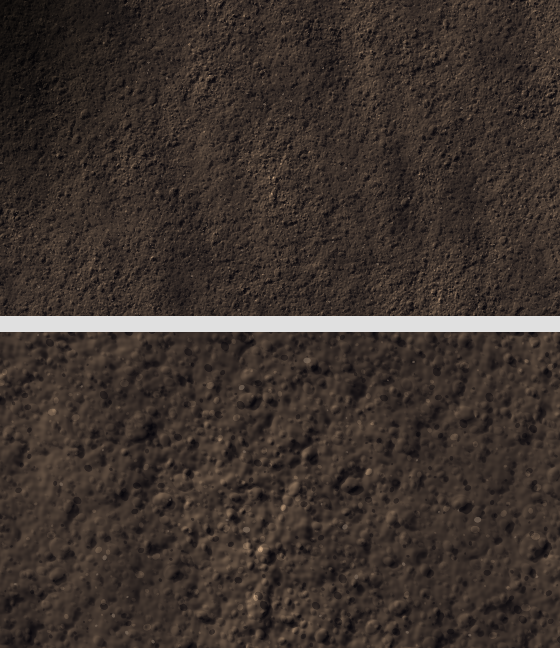
Top: the whole. Bottom: its middle third, enlarged.
Give the GLSL for this texture, as a Shadertoy shader.

```glsl
const vec2  LIGHT_DIR      = vec2(-0.75, 0.65);
const float SOIL_TONE      = 0.230;
const float RELIEF         = 0.225;  // contrast of lit and unlit slopes
const float SLOPE_STEP     = 0.0015;
const float SHADOW_REACH   = 0.007;
const float SHADOW_DEPTH   = 0.45;
const float RUT_CONTRAST   = 0.29;
const float PATCH_CONTRAST = 0.21;
const float RUT_SLANT      = 0.10;
const float CORNER_RADIUS  = 0.78;
const float CORNER_DIM     = 0.25;
const float GRIT_FREQ      = 80.0;
const float GRIT_SHARE     = 0.16;
const float GRIT_CONTRAST  = 0.38;
const vec3  CHIP_COLOR     = vec3(0.50, 0.43, 0.37);

float hash(vec2 p) {
    vec3 q = fract(p.xyx * vec3(0.1031, 0.1030, 0.0973));
    q += dot(q, q.yzx + 33.33);
    return fract((q.x + q.y) * q.z);
}

vec2 gradientAt(vec2 cell) {
    float angle = 6.2832 * hash(cell);
    return vec2(cos(angle), sin(angle));
}

float gradientNoise(vec2 p) {
    vec2 i = floor(p), f = p - i;
    vec2 u = f * f * f * (f * (f * 6.0 - 15.0) + 10.0);
    vec2 o = vec2(1.0, 0.0);
    float low  = mix(dot(gradientAt(i), f), dot(gradientAt(i + o), f - o), u.x);
    float high = mix(dot(gradientAt(i + o.yx), f - o.yx),
                     dot(gradientAt(i + 1.0), f - 1.0), u.x);
    return mix(low, high, u.y);
}

vec2 rotate(vec2 p, float angle) {
    float c = cos(angle), s = sin(angle);
    return vec2(c * p.x - s * p.y, s * p.x + c * p.y);
}

// Dome of one randomly placed grain per cell; share is the filled part of cells
float grain(vec2 p, float share) {
    vec2 cell = floor(p);
    float pick = hash(cell + 71.0);
    if (pick > share) return 0.0;
    float size = hash(cell + 13.0);
    float radius = mix(0.16, 0.46, size * size);
    vec2 jitter = vec2(hash(cell + 29.0), hash(cell + 47.0)) - 0.5;
    vec2 d = p - cell - 0.5 - jitter * (1.0 - 2.0 * radius);
    d = rotate(d, 6.2832 * size) * vec2(1.0, 1.25);
    return radius * max(0.0, 1.0 - dot(d, d) / (radius * radius));
}

float soilHeight(vec2 p) {
    float height = 0.0;

    // Crumbs, strongest at the fine end
    float freq = 17.0, weight = 0.28;
    for (int i = 0; i < 4; i++) {
        height += weight / freq * gradientNoise(p * freq + float(i) * 17.0);
        p = rotate(p, 0.6);
        freq *= 1.97;
        weight += 0.21;
    }

    // Pebbles, from sparse and large to dense and small
    freq = 27.0;
    float share = 0.19;
    for (int i = 0; i < 4; i++) {
        height += 1.35 / freq * grain(p * freq + 100.0 + float(i) * 31.0, share);
        p = rotate(p, 0.9);
        freq *= 1.55;
        share += 0.13;
    }
    return height;
}

vec3 soilColor(float tone) {
    return vec3(tone, 0.82 * tone, 0.61 * tone + 0.025);
}

void mainImage(out vec4 fragColor, in vec2 fragCoord) {
    vec2 p = fragCoord / iResolution.y;
    vec2 ground = p + 10.0;

    // Relief lit from the side, with short cast shadows
    vec2 toLight = normalize(LIGHT_DIR);
    float slope = (soilHeight(ground - SLOPE_STEP * toLight)
                 - soilHeight(ground + SLOPE_STEP * toLight)) / (2.0 * SLOPE_STEP);
    float rise = soilHeight(ground + SHADOW_REACH * toLight) - soilHeight(ground);
    float shadow = smoothstep(0.003, 0.011, rise);
    float roughness = 1.0 + 0.8 * gradientNoise(ground * 5.0);

    // Slanted ruts and broad patches
    vec2 along = vec2(ground.x + RUT_SLANT * ground.y, ground.y);
    float ruts = gradientNoise(along * vec2(6.0, 0.8))
               + 0.7 * gradientNoise(along * vec2(15.0, 1.5) + 40.0);
    float patches = gradientNoise(ground * 2.6 + 7.0)
                  + 0.9 * gradientNoise(ground * 9.0 + 23.0)
                  + 0.6 * gradientNoise(ground * 21.0 + 51.0);

    float tone = SOIL_TONE * (1.0 + RUT_CONTRAST * ruts + PATCH_CONTRAST * patches);
    tone *= max(0.25, 1.0 + RELIEF * roughness * slope);
    tone *= 1.0 - SHADOW_DEPTH * shadow;

    // Fine grit, paler and darker than the soil
    vec2 gritPoint = rotate(ground, 0.3) * GRIT_FREQ;
    float pale = smoothstep(0.03, 0.18, grain(gritPoint, GRIT_SHARE));
    float dark = smoothstep(0.03, 0.18, grain(rotate(gritPoint, 0.8), GRIT_SHARE));
    tone *= 1.0 + GRIT_CONTRAST * (pale - dark);
    vec3 color = soilColor(tone);

    // Rare pale stone chips
    float chip = grain(rotate(ground, 0.4) * 95.0, 0.02);
    color = mix(color, CHIP_COLOR, 0.65 * smoothstep(0.02, 0.22, chip));

    // Dim upper left corner
    vec2 fromCorner = (p - vec2(0.0, 1.0)) * vec2(1.15, 0.8);
    float light = smoothstep(-0.1, CORNER_RADIUS, length(fromCorner));
    color *= mix(CORNER_DIM, 1.0, light);

    fragColor = vec4(clamp(color, 0.0, 1.0), 1.0);
}
```
